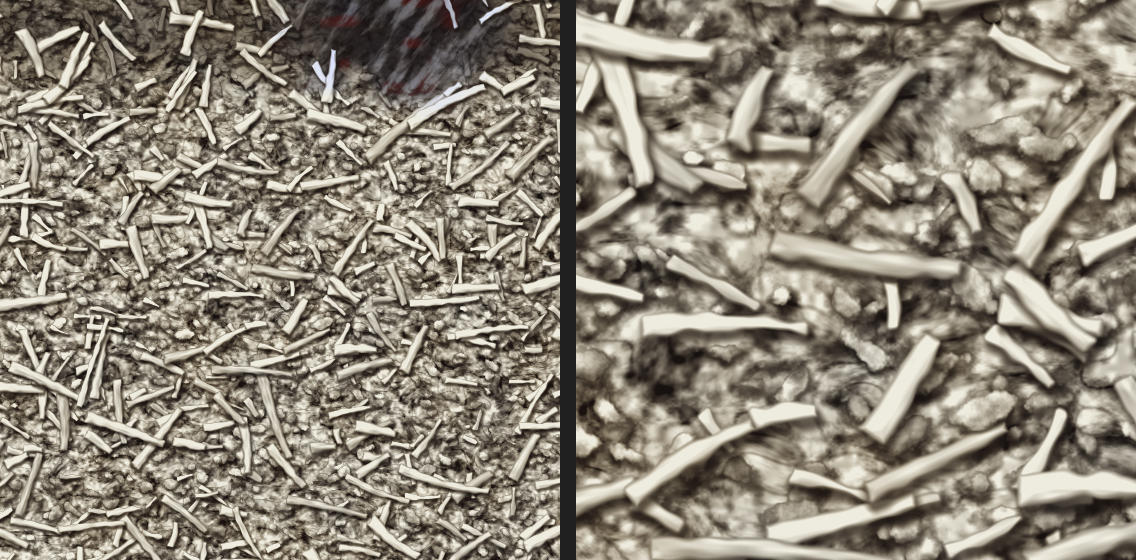
Left: the whole. Right: its middle third, enlarged.
Reproduce this texture procedurally as a three.js fragment shader.

```glsl
// Forest floor litter: pale broken twigs over stony soil, with a charred patch near the top.
varying vec2 vUv;

const vec3 SOIL_DARK = vec3(0.09, 0.066, 0.06);
const vec3 BLEACHED = vec3(0.935, 0.925, 0.875);
const vec3 MID_OCHRE = vec3(-0.005, 0.012, 0.045);  // taken out of the mid tones
const vec3 CHAR_TINT = vec3(0.9, 0.95, 1.15);
const vec3 EMBER_RED = vec3(0.34, 0.07, 0.07);
const vec2 TO_LIGHT = vec2(-0.002, 0.004);
const float EDGE = 0.0012;

float hash(vec2 p) {
  vec3 q = fract(p.xyx * 0.1031);
  q += dot(q, q.yzx + 33.33);
  return fract((q.x + q.y) * q.z);
}

vec2 hash2(vec2 p) { return vec2(hash(p), hash(p + 71.7)); }

float noise(vec2 p) {
  vec2 i = floor(p), f = fract(p);
  f = f * f * (3.0 - 2.0 * f);
  return mix(mix(hash(i), hash(i + vec2(1.0, 0.0)), f.x),
             mix(hash(i + vec2(0.0, 1.0)), hash(i + 1.0), f.x), f.y);
}

float fbm(vec2 p) {
  float sum = 0.0, gain = 0.5;
  for (int i = 0; i < 4; i++) {
    sum += gain * noise(p);
    p = p * 2.03 + 17.3;
    gain *= 0.55;
  }
  return sum;
}

vec2 rotate(vec2 p, float angle) {
  float c = cos(angle), s = sin(angle);
  return vec2(c * p.x + s * p.y, c * p.y - s * p.x);
}

// 1 inside the charred patch, fading outwards
float charred(vec2 p) {
  return 1.0 - smoothstep(0.5, 1.25, length((p - vec2(0.71, 0.95)) / vec2(0.2, 0.14)));
}

// Signed distance to a bent, tapered bar lying along x
float barDistance(vec2 q, vec2 halfSize, float bend) {
  q.y += bend * q.x * q.x / halfSize.x;
  float taper = halfSize.y * (1.0 - 0.25 * q.x / halfSize.x);
  vec2 d = abs(q) - vec2(halfSize.x, taper) + 0.002;
  return length(max(d, 0.0)) + min(max(d.x, d.y), 0.0) - 0.002;
}

float ellipseDistance(vec2 q, vec2 radius) {
  return (length(q / radius) - 1.0) * min(radius.x, radius.y);
}

// Lays a shaded body and its soft shadow over the tone below
float cover(float below, float body, float shadow, float bright, float rim) {
  below *= 1.0 - 0.68 * (1.0 - smoothstep(-0.002, 0.0055, shadow));
  float lit = bright * mix(0.6, 1.0, smoothstep(0.0, rim, -body));
  lit += 0.12 * clamp((shadow - body) / 0.004, -1.0, 1.0);
  return mix(below, lit, 1.0 - smoothstep(-EDGE, EDGE, body));
}

// Scattered flat, ragged stones and bark chips
float addChips(float tone, vec2 p, float scale, float share, float seed) {
  float wobble = (fbm(p * 75.0 + seed) - 0.45) * 0.014;
  float mottle = 0.75 * (fbm(p * 120.0 + seed) - 0.45);
  for (int y = -1; y <= 1; y++) for (int x = -1; x <= 1; x++) {
    vec2 cell = floor(p * scale) + vec2(x, y), id = cell + seed;
    if (hash(id + 3.1) > share) continue;
    vec2 q = p - (cell + hash2(id)) / scale;
    float angle = (hash(id + 5.7) - 0.5) * 1.8;
    vec2 radius = mix(vec2(0.24, 0.12), vec2(0.5, 0.27), hash2(id + 9.2)) / scale;
    float body = ellipseDistance(rotate(q, angle), radius) + wobble;
    float shadow = ellipseDistance(rotate(q + TO_LIGHT, angle), radius) + wobble;
    tone = cover(tone, body, shadow, mix(0.5, 0.88, hash(id + 12.4)) + mottle, 0.003);
  }
  return tone;
}

// Scattered twigs, thinned out over the charred patch
float addTwigs(float tone, vec2 p, float scale, float share, float width, float seed) {
  float wobble = (noise(p * 85.0 + seed) - 0.5) * 0.004;
  for (int y = -1; y <= 1; y++) for (int x = -1; x <= 1; x++) {
    vec2 cell = floor(p * scale) + vec2(x, y), id = cell + seed;
    vec2 center = (cell + hash2(id)) / scale;
    if (hash(id + 3.1) > share * (1.0 - 0.6 * charred(center))) continue;
    float angle = (hash(id + 5.7) - 0.5) * 3.14;
    angle -= 0.18 * sin(2.0 * angle);
    vec2 halfSize = vec2(mix(0.25, 0.6, hash(id + 9.2)) / scale, width * mix(0.6, 1.2, hash(id + 12.4)));
    float bend = (hash(id + 15.8) - 0.5) * 0.22;
    vec2 q = rotate(p - center, angle);
    float body = barDistance(q, halfSize, bend) + wobble;
    float shadow = barDistance(q + rotate(TO_LIGHT, angle), halfSize, bend) + wobble;
    float grain = noise(q * vec2(60.0, 300.0) + id) - 0.5;
    tone = cover(tone, body, shadow, mix(0.78, 1.05, hash(id + 18.9)) + 0.25 * grain, halfSize.y * 0.5);
  }
  return tone;
}

// Crumbly soil with dark crevices
float soil(vec2 p) {
  vec2 warped = p + 0.02 * vec2(noise(p * 28.0), noise(p * 28.0 + 40.0));
  float crumbs = smoothstep(0.18, 0.7, fbm(warped * vec2(60.0, 85.0)));
  float crevice = 1.0 - smoothstep(0.0, 0.12, abs(noise(warped * vec2(46.0, 66.0) + 9.0) - 0.5));
  return 0.18 + 0.74 * crumbs - 0.22 * crevice + 0.36 * (noise(p * 190.0) - 0.5);
}

void main() {
  vec2 p = vUv;
  float burn = charred(p + 0.12 * (fbm(p * 14.0) - 0.45));
  float topShade = smoothstep(0.8, 0.96, p.y + 0.12 * (fbm(p * 9.0) - 0.45));
  float tone = addChips(soil(p), p, 36.0, 0.5, 11.0);
  tone = addChips(tone, p, 23.0, 0.45, 37.0);
  tone = addTwigs(tone, p, 18.0, 0.55, 0.005, 53.0);
  float smoke = 0.45 * smoothstep(0.4, 0.8, fbm(rotate(p + 0.04 * noise(p * 9.0), 0.9) * vec2(16.0, 60.0)));
  tone = mix(tone * (1.0 - 0.5 * topShade), 0.02 + smoke, 0.85 * burn);
  tone = addTwigs(tone, p, 12.0, 0.65, 0.0065, 83.0);
  tone = addTwigs(tone, p, 9.0, 0.7, 0.0075, 127.0);
  tone = addTwigs(tone, p, 6.5, 0.6, 0.0075, 171.0);

  tone = clamp(tone, 0.0, 1.0);
  vec3 color = mix(SOIL_DARK, BLEACHED, tone) - 4.0 * tone * (1.0 - tone) * MID_OCHRE;
  color *= 1.0 + (fbm(p * 18.0 + 5.0) - 0.45) * (1.0 - tone) * vec3(0.16, 0.04, -0.2);
  color *= mix(vec3(1.0), CHAR_TINT, burn);
  float ember = burn * smoothstep(0.68, 0.85, noise(p * 26.0 + 3.0)) * (1.0 - smoothstep(0.15, 0.5, tone));
  gl_FragColor = vec4(mix(color, EMBER_RED, 0.5 * ember), 1.0);
}
```
